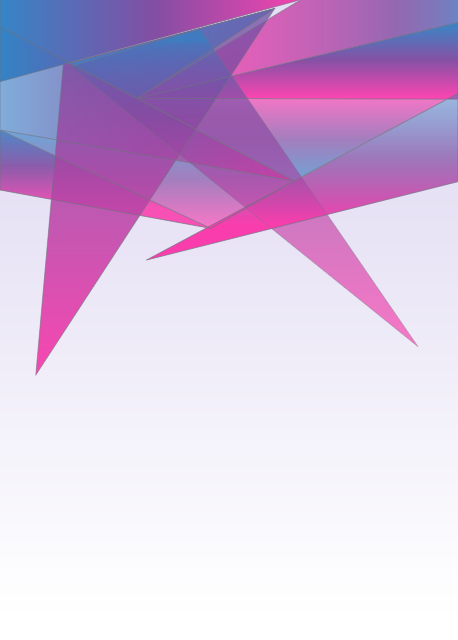
This background is drawn by a Shadertoy shader. Its source:

```glsl
const vec2 GRID = vec2(55.0, 76.8);   // design units across the canvas, y down
const vec3 BLUE = vec3(0.19, 0.51, 0.77);
const vec3 PURPLE = vec3(0.50, 0.29, 0.63);
const vec3 PINK = vec3(0.98, 0.24, 0.68);
const vec3 LAVENDER = vec3(0.895, 0.875, 0.955);
const vec3 LINE_COLOR = vec3(0.43, 0.44, 0.49);
const float LINE_HALF_WIDTH = 0.055;
const float FADE_START = 20.0;
const float FADE_END = 74.0;

// Shared corners of the folded sheets
const vec2 HUB = vec2(16.5, 11.8);
const vec2 FOLD = vec2(35.3, 21.7);
const vec2 LEFT_PIN = vec2(0.0, 15.6);
const vec2 CREST = vec2(33.0, 1.0);
const vec2 SHOULDER = vec2(8.3, 7.6);

// Blue to purple to pink
vec3 ramp(float t) {
    t = clamp(t, 0.0, 1.0) * 2.0;
    return t < 1.0 ? mix(BLUE, PURPLE, t) : mix(PURPLE, PINK, t - 1.0);
}

float cross2(vec2 a, vec2 b) { return a.x * b.y - a.y * b.x; }

// x: squared distance to the edge, y: signed side
vec2 edge(vec2 p, vec2 a, vec2 b, float winding) {
    vec2 e = b - a, v = p - a;
    vec2 q = v - e * clamp(dot(v, e) / dot(e, e), 0.0, 1.0);
    return vec2(dot(q, q), winding * cross2(v, e));
}

float triangleDistance(vec2 p, vec2 a, vec2 b, vec2 c) {
    float winding = sign(cross2(b - a, a - c));
    vec2 d = min(min(edge(p, a, b, winding), edge(p, b, c, winding)),
                 edge(p, c, a, winding));
    return -sqrt(d.x) * sign(d.y);
}

// Lays one tinted sheet over the color and gathers its outline
void sheet(inout vec3 color, inout float outline, vec2 p, float pixel,
           vec2 a, vec2 b, vec2 c, float t, float opacity, float ink) {
    float d = triangleDistance(p, a, b, c);
    float fill = clamp(0.5 - d / pixel, 0.0, 1.0);
    float line = clamp(0.5 - (abs(d) - LINE_HALF_WIDTH) / pixel, 0.0, 1.0);
    color = mix(color, ramp(t), fill * clamp(opacity, 0.0, 1.0));
    outline = max(outline, line * ink);
}

void mainImage(out vec4 fragColor, in vec2 fragCoord) {
    vec2 uv = fragCoord / iResolution.xy;
    vec2 p = vec2(uv.x, 1.0 - uv.y) * GRID;
    float pixel = GRID.y / iResolution.y;
    float outline = 0.0;
    float t;

    // Backdrop
    vec3 color = mix(LAVENDER, vec3(1.0),
                     clamp((p.y - FADE_START) / (FADE_END - FADE_START), 0.0, 1.0));

    // Left sheets
    t = (p.y - 15.0) / 10.0;
    sheet(color, outline, p, pixel, LEFT_PIN, vec2(25.3, 27.4), vec2(0.0, 22.8), t, 0.88, 0.7);
    t = (p.y - 16.0) / 11.0;
    sheet(color, outline, p, pixel, LEFT_PIN, FOLD, vec2(25.3, 27.4), t, 0.65, 0.7);
    t = p.x / 36.0;
    sheet(color, outline, p, pixel, vec2(0.0, 3.2), FOLD, LEFT_PIN, t, 0.55 + 0.5 * t, 0.7);

    // Right sheets
    t = sqrt(max(56.0 - p.x, 0.0) / 34.0);
    sheet(color, outline, p, pixel, HUB, vec2(45.0, -5.4), vec2(75.0, -2.0), t, 0.8, 0.6);
    t = (p.y - 2.7) / 9.0;
    sheet(color, outline, p, pixel, HUB, vec2(55.0, 2.7), vec2(55.0, 11.9), t, 0.95, 0.7);
    t = (21.7 - p.y) / 9.9;
    sheet(color, outline, p, pixel, HUB, vec2(53.7, 11.9), FOLD, t, 0.65, 0.7);

    // Left spike, with the blue fold above it
    t = 0.5 + 0.5 * (p.y - 8.0) / 37.0;
    sheet(color, outline, p, pixel, vec2(4.3, 45.0), vec2(7.6, 7.7), CREST, t, 0.65 + 0.3 * t, 0.6);
    t = (p.x - 8.0) / 80.0;
    sheet(color, outline, p, pixel, SHOULDER, CREST, HUB, t, 0.75, 0.8);

    // Right spike
    t = sqrt(max(p.y - 5.0, 0.0) / 36.0);
    sheet(color, outline, p, pixel, vec2(50.2, 41.6), vec2(8.5, 8.0), vec2(24.0, 3.5), t, 0.67, 0.35);

    // Right wing
    t = clamp((p.y - 11.0) / 16.0, 0.0, 1.0);
    sheet(color, outline, p, pixel, vec2(17.6, 31.2), vec2(55.0, 11.2), vec2(55.0, 21.8),
          t, 0.4 + 0.6 * t, 0.7);

    // Top band
    sheet(color, outline, p, pixel, vec2(0.0, 9.8), vec2(0.0, -40.0), vec2(36.0, 0.0),
          p.x / 37.0, 0.97, 0.6);

    color = mix(color, LINE_COLOR, outline);
    fragColor = vec4(color, 1.0);
}
```
